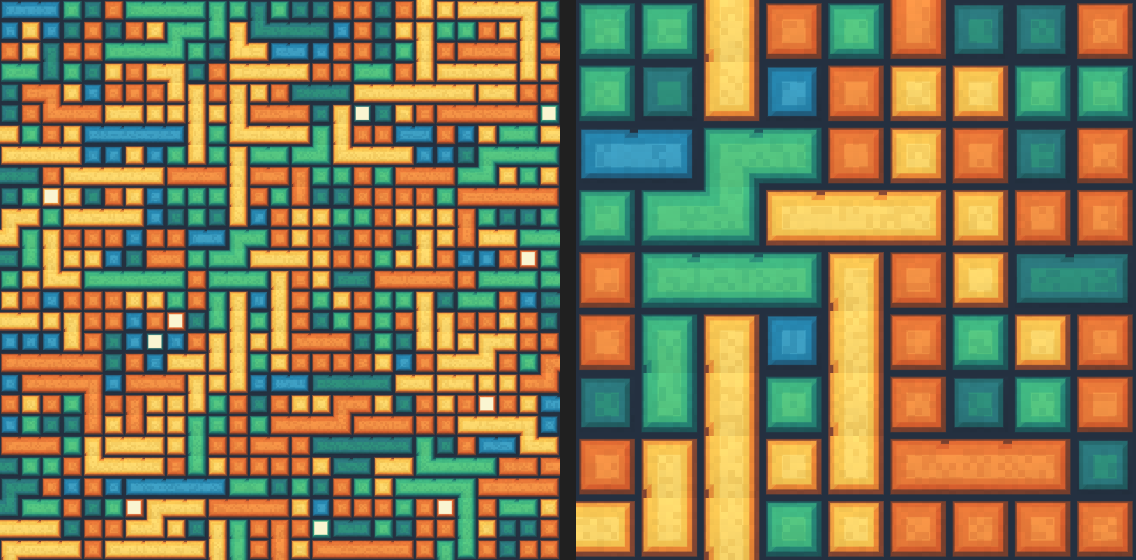
Left, the full canvas; right, a detail of the centre.
This pattern is drawn by a WebGL 1 fragment shader. Its source:

```glsl
precision highp float;
// Tightly packed bevelled blocks: single tiles, bars, L and S pieces on a square grid.
uniform vec2 u_resolution;

const float CELLS = 27.0;          // tiles across the canvas
const float DENSITY = 0.19;        // share of tiles that start a longer piece
const int REACH = 5;               // longest arm of a piece, in tiles
const float PIXELS = 9.0;          // texture grains across one tile
const float GAP = 0.055;           // bevel steps, as distance from the piece border
const float EDGE_LIT = 0.085;
const float EDGE_SHADE = 0.135;
const float RIM_LIT = 0.15;
const float RIM_SHADE = 0.215;
const float GLOW = 0.31;
const float SPARK_SHARE = 0.025;   // share of single tiles with a pale centre
const vec3 NAVY = vec3(0.14, 0.19, 0.25);
const vec3 BROWN = vec3(0.47, 0.25, 0.18);
const vec3 ORANGE = vec3(0.90, 0.47, 0.22);
const vec3 YELLOW = vec3(0.96, 0.77, 0.32);
const vec3 GREEN = vec3(0.25, 0.71, 0.50);
const vec3 TEAL = vec3(0.17, 0.47, 0.49);
const vec3 BLUE = vec3(0.15, 0.52, 0.68);
const vec3 PALE = vec3(0.98, 0.96, 0.82);

struct Paint { vec3 edge; vec3 rim; vec3 face; vec3 glow; };

float hash(vec2 p) {
  return fract(sin(dot(p, vec2(127.1, 311.7))) * 43758.547);
}

// Does the piece starting at this anchor cover the tile at the given offset?
bool covers(vec2 offset, vec2 anchor) {
  float kind = hash(anchor + 17.3);
  vec2 size = vec2(hash(anchor + 41.7), hash(anchor + 67.1));
  vec2 arms = floor(1.0 + size * float(REACH));
  if (kind < 0.42) arms.y = 0.0;
  else if (kind < 0.58) arms.x = 0.0;
  else arms = min(arms, vec2(3.0, kind > 0.78 ? 1.0 : 3.0));
  vec2 o = offset * (step(0.5, fract(size * 37.0)) * 2.0 - 1.0);
  bool row = abs(o.y) < 0.5 && o.x > -0.5 && o.x < arms.x + 0.5;
  bool column = abs(o.x) < 0.5 && o.y > -0.5 && o.y < arms.y + 0.5;
  bool tail = kind > 0.78 && distance(o, vec2(-1.0, 1.0)) < 0.5;
  return row || column || tail;
}

void claim(vec2 cell, vec2 anchor, inout vec3 best) {
  float rank = hash(anchor);
  if (rank < best.z && covers(cell - anchor, anchor)) best = vec3(anchor, rank);
}

// Anchor of the piece that owns a tile (xy) and its rank (z); lowest rank wins.
vec3 owner(vec2 cell) {
  vec3 best = vec3(cell, DENSITY);
  for (int i = -REACH; i <= REACH; i++) {
    claim(cell, cell + vec2(float(i), 0.0), best);
    if (i != 0) claim(cell, cell + vec2(0.0, float(i)), best);
  }
  for (int i = 0; i < 4; i++) {
    vec2 corner = vec2(mod(float(i), 2.0), floor(float(i) / 2.0)) * 2.0 - 1.0;
    claim(cell, cell + corner, best);
  }
  return best;
}

// Piece colour: random, with layered sines gathering warm and cool areas.
Paint choosePaint(vec2 id, bool single) {
  float mood = sin(id.x * 0.43 + 1.7 * sin(id.y * 0.31)) + sin(id.y * 0.9 - id.x * 0.17);
  float t = clamp(hash(id + 5.9) + 0.09 * mood, 0.0, 1.0);
  vec4 limit = single ? vec4(0.17, 0.57, 0.74, 0.88) : vec4(0.39, 0.63, 0.84, 0.95);
  if (t < limit.x) return Paint(BROWN * 1.1, vec3(0.92, 0.53, 0.21), YELLOW, vec3(0.98, 0.84, 0.42));
  if (t < limit.y) return Paint(BROWN, vec3(0.84, 0.37, 0.18), ORANGE, vec3(0.95, 0.57, 0.27));
  if (t < limit.z) return Paint(TEAL * 0.72, vec3(0.15, 0.52, 0.46), GREEN, vec3(0.33, 0.77, 0.50));
  if (t < limit.w) return Paint(NAVY, TEAL * 0.78, TEAL, vec3(0.18, 0.56, 0.48));
  return Paint(NAVY, vec3(0.13, 0.37, 0.50), BLUE, vec3(0.24, 0.62, 0.76));
}

void main() {
  vec2 uv = gl_FragCoord.xy / u_resolution.y * CELLS;
  float blur = 0.8 * CELLS / u_resolution.y;
  vec2 cell = floor(uv);
  vec2 p = uv - cell - 0.5;
  vec3 piece = owner(cell);
  bool single = piece.z >= DENSITY;

  // Distance to foreign tiles, kept apart for lit (top, left) and shaded sides.
  float lit = 1.0;
  float shade = 1.0;
  for (int y = -1; y <= 1; y++) {
    for (int x = -1; x <= 1; x++) {
      if (x == 0 && y == 0) continue;
      vec2 side = vec2(float(x), float(y));
      if (distance(owner(cell + side).xy, piece.xy) < 0.5) continue;
      vec2 away = abs(side) * (0.5 - side * p);
      float d = max(away.x, away.y);
      if (y > x) lit = min(lit, d);
      else shade = min(shade, d);
    }
  }
  float border = min(lit, shade);
  float sunny = smoothstep(-blur, blur, shade - lit);

  // Bevel steps from the dark gap to the bright centre.
  Paint paint = choosePaint(piece.xy, single);
  float edge = min(lit - EDGE_LIT, shade - EDGE_SHADE);
  float rim = min(lit - RIM_LIT, shade - RIM_SHADE);
  vec3 rimColor = mix(paint.rim, paint.face, 0.4 * sunny);
  vec3 color = mix(paint.edge, rimColor, smoothstep(-blur, blur, edge));
  color = mix(color, paint.face, smoothstep(-blur, blur, rim));

  // Blocky grain and a brighter, partly broken core.
  float grain = hash(floor(uv * PIXELS) + 3.1);
  float core = smoothstep(-blur, blur, border - GLOW);
  color = mix(color, paint.glow, core * (0.65 + 0.35 * step(0.3, grain)));
  color *= 1.0 + 0.05 * (grain - 0.5) + 0.07 * p.y;
  if (single && hash(piece.xy + 29.0) < SPARK_SHARE) color = mix(color, PALE, smoothstep(-blur, blur, rim));

  color = mix(NAVY, color, smoothstep(-blur, blur, border - GAP));
  gl_FragColor = vec4(color, 1.0);
}
```
